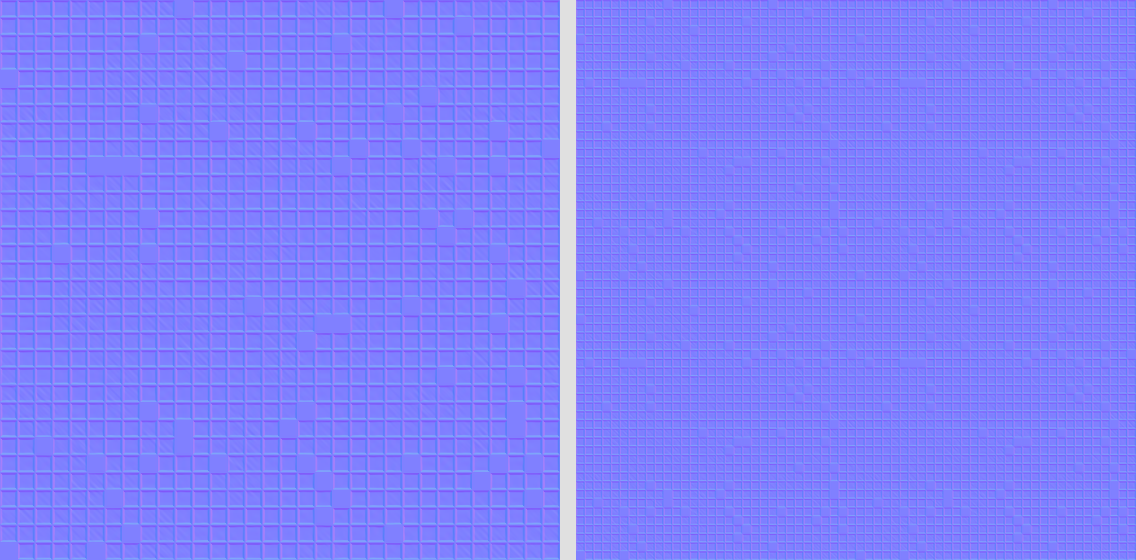
Left, the tile; right, the same tile 2 across and 2 down.
Reproduce this texture map procedurally as a Shadertoy shader.

```glsl
// Tangent-space normal map of a square grid of recessed tiles, some left flat, with faint diagonal wear.

const float TILES = 32.0;        // repeats across and down
const float FLAT_SHARE = 0.06;   // share of cells without relief
const float RIM_WIDTH = 0.15;    // sloped border, in cell units
const float RIM_DEPTH = 0.035;
const float CORNER_RADIUS = 0.09;

// Integer hash of a lattice point, result in 0..1
float hash(vec2 lattice, uint seed) {
    uvec2 q = uvec2(lattice);
    uint h = q.x * 1597u + q.y * 51749u + seed * 7919u;
    h = (h ^ (h >> 15)) * 73244475u;
    h = (h ^ (h >> 13)) * 73244475u;
    h ^= h >> 16;
    return float(h & 65535u) / 65535.0;
}

// Value noise that wraps after a whole number of lattice steps
float wrapNoise(vec2 p, vec2 period, uint seed) {
    vec2 base = floor(p);
    vec2 f = p - base;
    vec2 w = f * f * (3.0 - 2.0 * f);
    vec2 lo = mod(base, period);
    vec2 hi = mod(base + 1.0, period);
    float bottom = mix(hash(lo, seed), hash(vec2(hi.x, lo.y), seed), w.x);
    float top = mix(hash(vec2(lo.x, hi.y), seed), hash(hi, seed), w.x);
    return mix(bottom, top, w.y);
}

// Distance inward from the edge of a rounded cell
float cellInset(vec2 local, float radius) {
    vec2 q = abs(local - 0.5) - 0.5 + radius;
    return radius - length(max(q, 0.0)) - min(max(q.x, q.y), 0.0);
}

// Diagonal scratches gathered in patches
float scratches(vec2 uv) {
    vec2 period = vec2(150.0, 22.0);
    vec2 diagonal = vec2(uv.x + uv.y, uv.x - uv.y);
    float streak = wrapNoise(diagonal * period, period, 3u);
    float patches = wrapNoise(uv * 14.0, vec2(14.0), 5u);
    return streak * smoothstep(0.35, 0.85, patches);
}

// Surface height at a point given in cell units
float surfaceHeight(vec2 p) {
    vec2 uv = p / TILES;
    float grain = wrapNoise(uv * 96.0, vec2(96.0), 1u);
    float inset = cellInset(fract(p), CORNER_RADIUS) + 0.02 * (grain - 0.5);
    float bowl = smoothstep(0.005, RIM_WIDTH, inset);
    float wear = 0.008 * grain + 0.011 * scratches(uv);
    return bowl * (wear - RIM_DEPTH);
}

// Central differences of the height give the slope
vec2 surfaceSlope(vec2 p, float stepSize) {
    vec2 e = vec2(stepSize, 0.0);
    float dx = surfaceHeight(p + e.xy) - surfaceHeight(p - e.xy);
    float dy = surfaceHeight(p + e.yx) - surfaceHeight(p - e.yx);
    return vec2(dx, dy) / (2.0 * stepSize);
}

void mainImage(out vec4 fragColor, in vec2 fragCoord) {
    vec2 p = fragCoord / iResolution.xy * TILES;
    vec2 cell = mod(floor(p), TILES);

    // Scattered flat cells keep the undisturbed normal
    float relief = step(FLAT_SHARE, hash(cell, 11u));
    vec2 slope = relief * surfaceSlope(p, 0.025);

    vec3 normal = normalize(vec3(-slope, 1.0));
    fragColor = vec4(normal * 0.5 + 0.5, 1.0);
}
```
